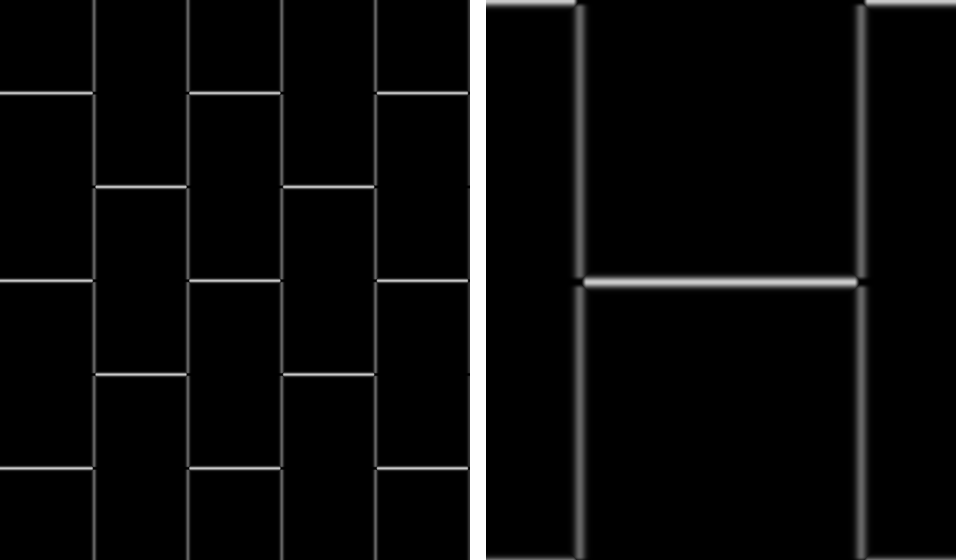
Left, the full canvas; right, a detail of the centre.
This pattern is drawn by a WebGL 1 fragment shader. Its source:

```glsl
precision highp float;
// Thin soft grey lines on black forming tall bricks, in columns that are
// shifted by half a brick. Each line is a Gaussian of the distance to the
// nearest grid line, and all lines fade out just before they meet.

uniform vec2 u_resolution;

// Lengths are fractions of the canvas height.
const float PITCH = 0.1675;                  // column width and half brick height
const vec2 ORIGIN = vec2(0.0006, -0.0038);   // position of grid line zero
const float LINE_COUNT = 5.0;                // grid lines on each axis
const float UPRIGHT_WIDTH = 0.00235;
const float LEVEL_WIDTH = 0.00215;
const float UPRIGHT_GREY = 0.40;
const float LEVEL_GREY = 0.80;
const float EDGE_DIMMING = 0.5;              // faint upright at the right border

// Soft line profile, one at its centre.
float softLine(float offset, float width) {
  float t = offset / width;
  return exp(-0.5 * t * t);
}

// Zero at a crossing, rising to one a short way along the line.
float jointGap(float offset) {
  return smoothstep(0.0007, 0.0042, abs(offset));
}

// Index of the nearest grid line, leaving out those on the outer border.
vec2 nearestLine(vec2 grid) {
  return clamp(floor(grid + 0.5), 1.0, LINE_COUNT);
}

float brickLines(vec2 p) {
  vec2 grid = (p - ORIGIN) / PITCH;
  vec2 index = nearestLine(grid);
  vec2 offset = (grid - index) * PITCH;

  // Uprights run the full height, broken at every half brick.
  float dimming = mix(1.0, EDGE_DIMMING, step(LINE_COUNT - 0.5, index.x));
  float upright = UPRIGHT_GREY * dimming
                * softLine(offset.x, UPRIGHT_WIDTH) * jointGap(offset.y);

  // Level lines alternate between neighbouring columns.
  float column = max(floor(grid.x), 0.0);
  float present = mod(column + index.y, 2.0);
  float level = LEVEL_GREY * present
              * softLine(offset.y, LEVEL_WIDTH) * jointGap(offset.x);

  return max(upright, level);
}

void main() {
  vec2 p = gl_FragCoord.xy / u_resolution.y;
  gl_FragColor = vec4(vec3(brickLines(p)), 1.0);
}
```
